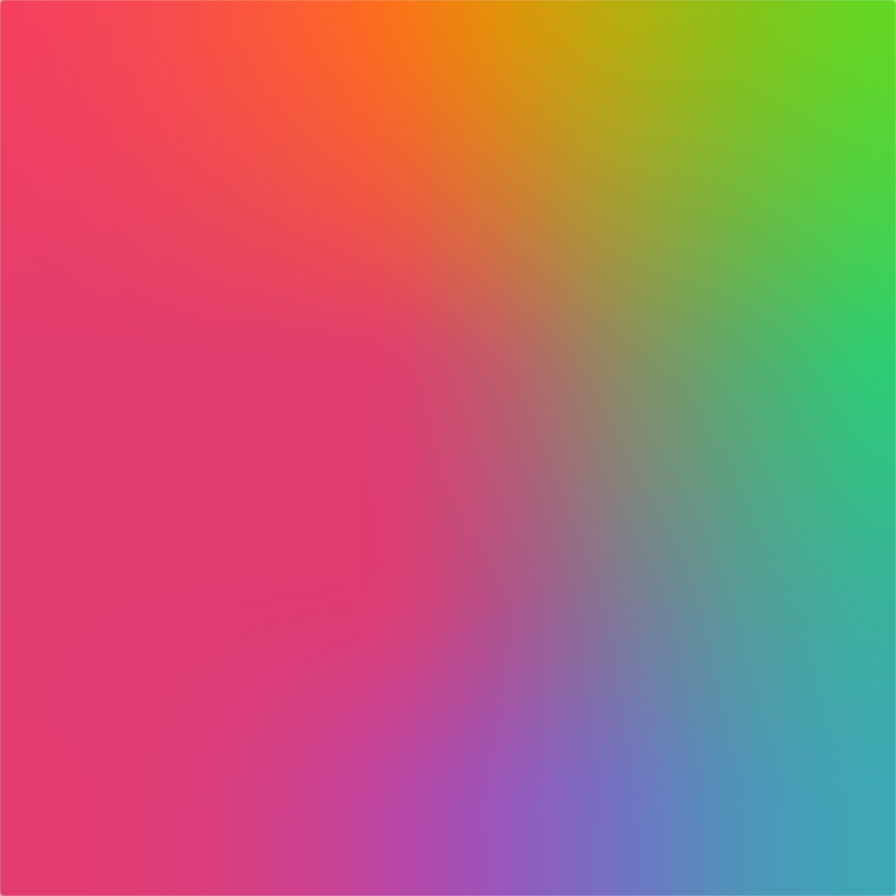
Reproduce this background procedurally as a three.js fragment shader.

```glsl
varying vec2 vUv;

// Top band
const vec3 CORAL = vec3(0.96, 0.255, 0.37);
const vec3 ORANGE = vec3(1.0, 0.424, 0.11);
const vec3 AMBER = vec3(0.90, 0.565, 0.03);
const vec3 OLIVE = vec3(0.735, 0.675, 0.05);
const vec3 LEAF = vec3(0.54, 0.76, 0.09);
const vec3 LIME = vec3(0.39, 0.84, 0.137);

// Upper and lower middle bands
const vec3 CRIMSON = vec3(0.875, 0.235, 0.44);
const vec3 CLAY = vec3(0.745, 0.37, 0.41);
const vec3 KHAKI = vec3(0.55, 0.55, 0.375);
const vec3 FERN = vec3(0.333, 0.68, 0.43);
const vec3 EMERALD = vec3(0.165, 0.81, 0.45);
const vec3 MAUVE = vec3(0.69, 0.32, 0.535);
const vec3 SLATE = vec3(0.49, 0.48, 0.58);
const vec3 SEA = vec3(0.333, 0.615, 0.595);
const vec3 TEAL = vec3(0.22, 0.70, 0.61);

// Bottom band
const vec3 ROSE = vec3(0.89, 0.235, 0.44);
const vec3 ORCHID = vec3(0.745, 0.265, 0.627);
const vec3 VIOLET = vec3(0.61, 0.33, 0.735);
const vec3 PERIWINKLE = vec3(0.46, 0.435, 0.775);
const vec3 STEEL = vec3(0.314, 0.576, 0.725);
const vec3 CYAN = vec3(0.243, 0.655, 0.714);

// Heights of the bands, their shift and easing
const float UPPER_Y = 0.60;
const float LOWER_Y = 0.33;
const float BOTTOM_Y = 0.12;
const float MIDDLE_SHIFT = 0.015;
const float TOP_EASE = 1.4;
const float LEFT_EASE_TOP = 1.6;
const float LEFT_EASE_BOTTOM = 2.3;
const float BLEND_WIDTH = 0.045;

// Pale rounded rim
const vec3 RIM_COLOR = vec3(0.95);
const float RIM_STRENGTH = 0.5;
const float RIM_INSET = 0.0003;
const float RIM_RADIUS = 0.005;
const float RIM_SOFTNESS = 0.001;

// Rises from zero with a rounded knee
float softRise(float d) {
  float knee = clamp(d + BLEND_WIDTH, 0.0, 2.0 * BLEND_WIDTH);
  return knee * knee / (4.0 * BLEND_WIDTH) + max(d - BLEND_WIDTH, 0.0);
}

// Linear ramp from 0 to 1 with rounded ends
float softStep(float low, float high, float value) {
  float rise = softRise(value - low) - softRise(value - high);
  return clamp(rise / (high - low), 0.0, 1.0);
}

// Horizontal ramp whose stops are shared by every band
vec3 ramp(float x, float ease, vec3 a, vec3 b, vec3 c, vec3 d, vec3 e, vec3 f) {
  vec3 color = a + (b - a) * pow(softStep(0.0, 0.42, x), ease);
  color += (c - b) * softStep(0.42, 0.55, x);
  color += (d - c) * softStep(0.55, 0.68, x);
  color += (e - d) * softStep(0.68, 0.82, x);
  return color + (f - e) * softStep(0.82, 0.96, x);
}

float roundedBox(vec2 p, vec2 halfSize, float radius) {
  vec2 q = abs(p) - halfSize + radius;
  return length(max(q, 0.0)) + min(max(q.x, q.y), 0.0) - radius;
}

void main() {
  float x = vUv.x;
  float y = vUv.y;
  float middleX = x - MIDDLE_SHIFT;

  vec3 top = ramp(x, LEFT_EASE_TOP, CORAL, ORANGE, AMBER, OLIVE, LEAF, LIME);
  vec3 upper = ramp(middleX, 1.0, CRIMSON, CRIMSON, CLAY, KHAKI, FERN, EMERALD);
  vec3 lower = ramp(middleX, 1.0, CRIMSON, CRIMSON, MAUVE, SLATE, SEA, TEAL);
  vec3 bottom = ramp(x, LEFT_EASE_BOTTOM, ROSE, ORCHID, VIOLET, PERIWINKLE, STEEL, CYAN);

  // Blend the bands downward
  vec3 color = top + (upper - top) * pow(1.0 - softStep(UPPER_Y, 1.0, y), TOP_EASE);
  color += (lower - upper) * (1.0 - softStep(LOWER_Y, UPPER_Y, y));
  color += (bottom - lower) * (1.0 - softStep(BOTTOM_Y, LOWER_Y, y));

  // Soften the outer edge and corners
  float rim = roundedBox(vUv - 0.5, vec2(0.5 - RIM_INSET), RIM_RADIUS);
  float rimMask = smoothstep(-RIM_SOFTNESS, RIM_SOFTNESS, rim);
  color = mix(color, RIM_COLOR, RIM_STRENGTH * rimMask);

  gl_FragColor = vec4(color, 1.0);
}
```
